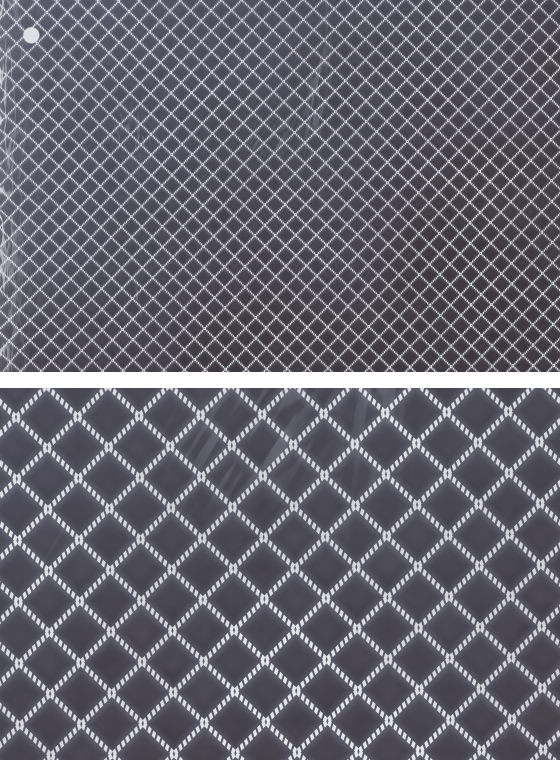
Top: the whole. Bottom: its middle third, enlarged.
This texture is drawn by a WebGL 1 fragment shader. Its source:

```glsl
precision highp float;
// Dark quilted plastic sheet with a dashed white diamond grid, a punched hole, scuffs and a creased left edge.

uniform vec2 u_resolution;

const float REPEATS = 27.3;      // diamonds across the canvas width
const float DASHES = 7.0;        // dashes along one diamond side
const float LINE_HALF = 0.058;   // half line width, in diamond sides
const float TILT = 0.012;
const int SAMPLES = 4;           // stitch samples per pixel side
const int SCRATCHES = 16;

const vec3 PLUM = vec3(0.245, 0.225, 0.255);
const vec3 SLATE = vec3(0.345, 0.355, 0.415);
const vec3 SHEEN = vec3(0.56, 0.58, 0.63);
const vec3 THREAD = vec3(0.89, 0.90, 0.92);
const vec3 HOLE = vec3(0.87, 0.88, 0.91);

float hash(vec2 p) {
  vec3 q = fract(p.xyx * vec3(0.1031, 0.1030, 0.0973));
  q += dot(q, q.yzx + 33.33);
  return fract((q.x + q.y) * q.z);
}

float noise(vec2 p) {
  vec2 i = floor(p), f = fract(p);
  f = f * f * (3.0 - 2.0 * f);
  return mix(mix(hash(i), hash(i + vec2(1.0, 0.0)), f.x),
             mix(hash(i + vec2(0.0, 1.0)), hash(i + vec2(1.0)), f.x), f.y);
}

float fbm(vec2 p) {
  float sum = 0.0, weight = 0.5;
  for (int i = 0; i < 4; i++) {
    sum += weight * noise(p);
    p = p * 2.03 + 17.1;
    weight *= 0.5;
  }
  return sum;
}

// Diagonal coordinates: grid lines lie on whole numbers.
vec2 diagonals(vec2 p) {
  float loose = exp(-p.x * 22.0) * 0.006;
  p += loose * (vec2(noise(p * 20.0), noise(p * 20.0 + 40.0)) - 0.5);
  vec2 q = (p + TILT * vec2(p.y, -p.x)) * REPEATS;
  return vec2(q.x + q.y, q.x - q.y);
}

// One dashed line family; the dashes are cut on a slant.
float dashedLine(float across, float along, float blur) {
  float d = fract(across + 0.5) - 0.5;
  float line = 1.0 - smoothstep(LINE_HALF - blur, LINE_HALF + blur, abs(d));
  float phase = abs(fract(along * DASHES + d * 3.5) - 0.5);
  return line * (1.0 - smoothstep(0.26, 0.38, phase));
}

float stitches(vec2 p, float pixel) {
  float sum = 0.0, n = float(SAMPLES);
  float blur = pixel * REPEATS * 0.3;
  for (int j = 0; j < SAMPLES; j++) {
    for (int i = 0; i < SAMPLES; i++) {
      vec2 offset = (vec2(float(i), float(j)) + 0.5) / n - 0.5;
      vec2 g = diagonals(p + offset * pixel);
      sum += max(dashedLine(g.x, g.y, blur), dashedLine(g.y, g.x, blur));
    }
  }
  return sum / (n * n);
}

// Soft padded relief: pale rim by the seams, uneven dark centre.
float padding(vec2 g) {
  vec2 f = fract(g) - 0.5;
  float seam = 0.5 - max(abs(f.x), abs(f.y));
  float rim = 1.0 - smoothstep(0.04, 0.24, seam);
  float dent = exp(-dot(f, f) * 24.0) * (hash(floor(g)) - 0.4);
  float slope = (f.x - f.y) * smoothstep(0.5, 0.1, seam);
  return 0.075 * rim + 0.035 * dent + 0.035 * slope;
}

float segment(vec2 p, vec2 a, vec2 b) {
  vec2 ab = b - a;
  return length(p - a - ab * clamp(dot(p - a, ab) / dot(ab, ab), 0.0, 1.0));
}

float scratches(vec2 p, float height, float pixel) {
  float sum = 0.0;
  for (int i = 0; i < SCRATCHES; i++) {
    float id = float(i) + 1.0;
    vec2 start = vec2(hash(vec2(id, 3.0)), hash(vec2(id, 7.0)) * height);
    vec2 reach = vec2(hash(vec2(id, 11.0)) - 0.5, hash(vec2(id, 19.0)) - 0.3) * 0.06;
    float d = segment(p, start, start + reach);
    sum += (1.0 - smoothstep(0.0003, 0.0006 + pixel, d)) * hash(vec2(id, 23.0));
  }
  return sum;
}

// Patch of streaky rubbing, with streaks running along a lean.
float scuff(vec2 p, vec2 center, vec2 size, float lean) {
  vec2 d = p - center;
  d.x -= d.y * lean;
  float streak = smoothstep(0.48, 0.8, noise(d * vec2(260.0, 55.0) + center * 90.0));
  return streak * exp(-dot(d / size, d / size));
}

// Wrinkled highlights that fade away from the left edge.
float creases(vec2 p) {
  float bend = 0.014 * (fbm(vec2(p.y * 9.0, 2.0)) - 0.5);
  float ridge = 1.0 - abs(2.0 * fbm(vec2((p.x + bend) * 65.0, p.y * 13.0)) - 0.95);
  float glint = smoothstep(0.84, 1.0, ridge) * exp(-p.x * 48.0);
  return glint * 0.75 + 0.14 * exp(-p.x * 28.0);
}

void main() {
  float pixel = 1.0 / u_resolution.x;
  float height = u_resolution.y * pixel;
  vec2 p = gl_FragCoord.xy * pixel;
  vec2 fromTop = vec2(p.x, height - p.y);

  // Sheet colour, cooler and paler toward the upper left
  float light = 0.92 - 0.55 * p.x - 0.85 * fromTop.y + 0.5 * (fbm(p * 5.0) - 0.45);
  vec3 color = mix(PLUM, SLATE, clamp(light, 0.0, 1.0));
  color += padding(diagonals(p)) * vec3(0.92, 0.97, 1.08);
  color += 0.035 * (fbm(p * 110.0) - 0.47);

  // Scuffs, a faint fold and scratches
  float wear = scuff(fromTop, vec2(0.568, 0.17), vec2(0.018, 0.09), -0.15);
  wear += scuff(fromTop, vec2(0.485, 0.25), vec2(0.035, 0.03), -0.6);
  wear += scuff(fromTop, vec2(0.235, 0.24), vec2(0.03, 0.04), 0.2);
  wear += scuff(fromTop, vec2(0.245, 0.54), vec2(0.012, 0.025), 0.0);
  float fold = exp(-pow((p.x - 0.583) / 0.003, 2.0)) * smoothstep(0.28, 0.05, fromTop.y);
  wear = 0.5 * wear + 0.15 * fold + 0.4 * scratches(p, height, pixel);
  color = mix(color, SHEEN, clamp(wear, 0.0, 0.8));

  // Dashed grid, with ink strength varying gently
  float ink = 0.86 + 0.2 * noise(p * 14.0);
  color = mix(color, THREAD, clamp(stitches(p, pixel) * ink, 0.0, 1.0));
  color = mix(color, THREAD, clamp(creases(p), 0.0, 0.8));

  // Punched hole
  float holeEdge = length(fromTop - vec2(0.056, 0.063)) - 0.0145;
  color = mix(color, HOLE, 1.0 - smoothstep(-pixel, pixel, holeEdge));
  gl_FragColor = vec4(color, 1.0);
}
```
